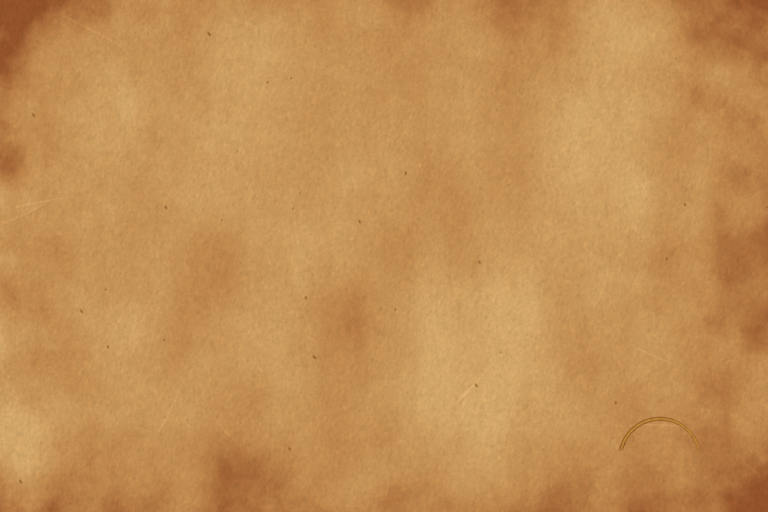
Reproduce this texture procedurally as a Shadertoy shader.

```glsl
// Aged parchment: soft blotches and upright streaks over a tan sheet with darker,
// mottled edges, fine fibre grain, specks, scratches and one gilt arc.
// All noise is cellular: smooth random-weight bumps, one per grid cell.

const vec3 PALE  = vec3(0.825, 0.650, 0.408);
const vec3 TAN   = vec3(0.745, 0.532, 0.302);
const vec3 UMBER = vec3(0.580, 0.325, 0.165);
const vec3 GILT  = vec3(0.790, 0.570, 0.230);
const vec3 INK   = vec3(0.450, 0.270, 0.090);

const float BASE_AGE    = 0.21;  // overall darkness of the sheet
const float BLOTCH      = 0.22;
const float STREAK      = 0.17;
const float EDGE_SIDE   = 0.36;  // ageing at left and right
const float EDGE_TOP    = 0.27;  // ageing at top and bottom
const float MOTTLE      = 0.30;  // roughness of the aged edges
const float FOLD        = 0.14;
const float GRAIN       = 0.036;
const float GRAIN_SCALE = 170.0; // grains per canvas height
const float SPECK_SCALE = 11.0;
const int   SCRATCHES   = 9;

vec2 hash2(vec2 p) {
    vec2 k = vec2(dot(p, vec2(127.1, 311.7)), dot(p, vec2(269.5, 183.3)));
    return fract(sin(k) * 43758.5);
}

// Smooth cellular noise, about -1 to 1.
float cellNoise(vec2 p) {
    vec2 cell = floor(p), f = p - cell;
    float sum = 0.0;
    for (int y = -1; y <= 1; y++)
    for (int x = -1; x <= 1; x++) {
        vec2 o = vec2(x, y), h = hash2(cell + o);
        vec2 d = o + h - f;
        float fall = max(1.0 - dot(d, d), 0.0);
        float weight = fract(h.x * 37.0 + h.y * 91.0) * 2.0 - 1.0;
        sum += weight * fall * fall * fall;
    }
    return sum;
}

float layered(vec2 p) {
    float sum = 0.0, amp = 1.0;
    for (int i = 0; i < 5; i++) {
        sum += amp * cellNoise(p);
        p = mat2(1.6, 1.2, -1.2, 1.6) * p + 7.3;
        amp *= 0.55;
    }
    return sum;
}

// Streaks keep their upright direction in every layer.
float streaks(vec2 p) {
    return cellNoise(p * vec2(7.0, 1.8)) + 0.5 * cellNoise(p * vec2(15.0, 4.0) + 9.0)
         + 0.25 * cellNoise(p * vec2(48.0, 11.0) + 21.0);
}

float specks(vec2 p, float px) {
    vec2 g = p * SPECK_SCALE, cell = floor(g), h = hash2(cell + 40.0);
    vec2 kind = hash2(cell + 83.0);
    vec2 d = (g - cell - 0.2 - 0.6 * h) / SPECK_SCALE;
    d.x += (kind.y - 0.5) * d.y;
    float r = mix(0.0010, 0.0026, kind.y);
    return step(kind.x, 0.17) * (1.0 - smoothstep(r - px, r + px, length(d * vec2(1.0, 0.7))));
}

float scratches(vec2 p, float aspect, float px) {
    float sum = 0.0;
    for (int i = 0; i < SCRATCHES; i++) {
        vec2 h = hash2(vec2(i, 5.0)), k = hash2(vec2(i, 17.0));
        float turn = (k.x - 0.5) * 2.4;
        vec2 d = p - h * vec2(aspect, 1.0);
        d = mat2(cos(turn), -sin(turn), sin(turn), cos(turn)) * d;
        float dist = abs(d.y + (k.y - 0.5) * 5.0 * d.x * d.x);
        float halfLen = mix(0.04, 0.12, k.y);
        sum += (1.0 - smoothstep(0.0, 0.0015 + px, dist))
             * (1.0 - smoothstep(0.3 * halfLen, halfLen, abs(d.x)));
    }
    return sum;
}

void mainImage(out vec4 fragColor, in vec2 fragCoord) {
    float px = 1.0 / iResolution.y, aspect = iResolution.x * px;
    vec2 p = fragCoord * px;
    vec2 q = abs(2.0 * fragCoord / iResolution.xy - 1.0);

    // Age of the sheet: edges, clouds, streaks and a slanted soft fold
    float cloud = layered(p * 3.6 + 3.0);
    float fine = layered(p * 13.0 + 31.0);
    float edge = EDGE_SIDE * pow(q.x, 4.0) + EDGE_TOP * pow(q.y, 5.0);
    float foldX = (p.x - mix(0.53, 0.69, p.y) * aspect) / 0.06;
    float age = BASE_AGE + edge + BLOTCH * cloud + STREAK * streaks(p);
    age += edge * (MOTTLE * cloud + 1.2 * MOTTLE * fine) + 0.025 * fine;
    age += FOLD * (exp(-foldX * foldX) - 0.7 * exp(-(foldX - 2.2) * (foldX - 2.2)));

    // Faint round stain near the upper right
    float stain = length((p - vec2(aspect - 0.115, 0.81)) * vec2(1.0, 1.2)) + 0.004 * fine;
    age += 0.10 * (1.0 - smoothstep(0.035, 0.042, stain));

    age = clamp(age, 0.0, 1.0);
    vec3 col = mix(PALE, TAN, min(age * 2.0, 1.0));
    col = mix(col, UMBER, max(age * 2.0 - 1.0, 0.0));

    // Marks on the surface
    col += 0.035 * scratches(p, aspect, px);
    col = mix(col, INK, 0.55 * specks(p, px));

    // Gilt arc: two dark rims around a bright core
    vec2 a = p - vec2(aspect - 0.211, 0.104);
    float ring = abs(length(a) - 0.078);
    float span = smoothstep(0.014, 0.020, a.y);
    float width = mix(0.0038, 0.0022, smoothstep(0.0, 0.07, a.x));
    col = mix(col, INK, 0.75 * span * (1.0 - smoothstep(width - px, width + px, ring)));
    col = mix(col, GILT, 0.85 * span * (1.0 - smoothstep(0.0, 0.5 * width + px, ring)));

    // Fibre grain, slightly slanted
    vec2 g = mat2(0.96, 0.28, -0.28, 0.96) * p * GRAIN_SCALE;
    col *= 1.0 + GRAIN * (cellNoise(g * vec2(1.2, 0.65)) + 0.8 * cellNoise(g * 1.5 + 50.0));
    fragColor = vec4(col, 1.0);
}
```
